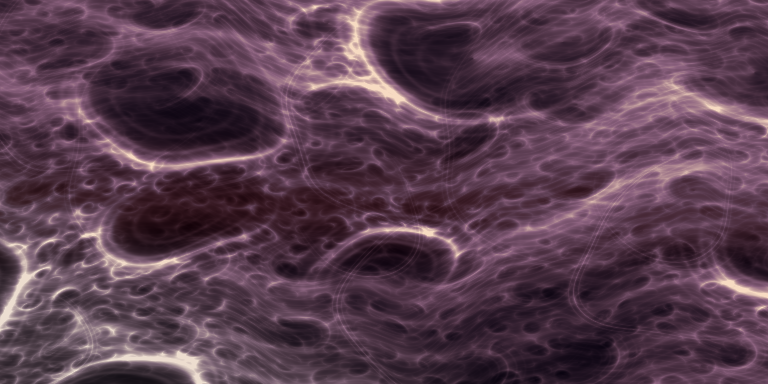
A Shadertoy shader for this background:

```glsl
// Veils of violet filaments torn open by dark hollows with glowing cream rims.
// Cellular hollows are layered at four scales, from wide loops to fine lace,
// over streaks of warped, ridged sines; one tone value then drives the colours.

vec3 hash3(vec2 p) {
    vec3 q = fract(p.xyx * vec3(0.1031, 0.1030, 0.0973));
    q += dot(q, q.yxz + 33.33);
    return fract((q.xxy + q.yzz) * q.zyx);
}

mat2 turn(float angle) {
    float c = cos(angle), s = sin(angle);
    return mat2(c, s, -s, c);
}

float ramp(float from, float to, float x) {
    return clamp((x - from) / (to - from), 0.0, 1.0);
}

// Ridged sines, each octave bent by the ones before it; mean near 0.37.
float filaments(vec2 p) {
    float light = 0.0, freq = 12.0, gain = 0.5;
    for (int i = 0; i < 6; i++) {
        float phase = float(i) * 2.3;
        p += 0.8 / freq * sin(freq * vec2(0.35, 0.2) * p.yx + phase * vec2(1.0, 1.7));
        p = turn(0.13 * sin(phase + 1.0)) * p;
        float ridge = 1.0 - abs(sin(freq * p.y + 1.5 * sin(freq * 0.19 * p.x + phase)));
        light += gain * ridge * ridge;
        freq *= 1.75;
        gain *= 0.75;
    }
    return light;
}

// One tilted, one-sided hollow per cell.
// Returns x: dark interior, y: rim, z: outer halo, w: strands along the rim.
vec4 hollows(vec2 p, float seed, float sharpness) {
    vec4 sum = vec4(0.0);
    for (int y = -1; y <= 1; y++)
    for (int x = -1; x <= 1; x++) {
        vec2 id = floor(p) + vec2(x, y);
        vec3 h = hash3(id + seed * 17.0);
        vec2 q = turn((h.z - 0.5) * 1.5) * (p - id - 0.25 - 0.5 * h.xy);
        q.y = q.y * (1.1 + 0.5 * h.y) + 0.5 * (h.x - 0.5) * q.x * q.x;
        float d = length(q) - 0.22 - 0.24 * fract(h.x * 7.0 + h.z);
        float lightAngle = 6.283 * fract(h.y * 5.0 + h.x);
        vec2 lightDir = vec2(cos(lightAngle), sin(lightAngle));
        float facing = 0.5 + 0.5 * dot(q / (length(q) + 0.001), lightDir);
        float inside = 1.0 - smoothstep(-0.12, 0.03, d);
        float strand = pow(0.5 + 0.5 * sin(78.0 * d + 6.0 * q.x), 5.0);
        sum.x = max(sum.x, inside * mix(0.35, 1.0, facing));
        sum.y += exp(-abs(d) * sharpness) * facing * facing;
        sum.z += exp(-7.0 * max(d, 0.0)) * smoothstep(-0.03, 0.03, d) * facing * facing;
        sum.w += strand * exp(-8.0 * abs(d)) * facing;
    }
    return sum;
}

// Thin wide loops that fade out along one side.
float loops(vec2 p) {
    float light = 0.0;
    for (int i = 0; i < 10; i++) {
        vec3 h = hash3(vec2(i, 41.0));
        vec2 q = turn(h.z * 3.0) * (p - vec2(0.2 * float(i) + 0.1, h.x));
        q.y *= 1.0 + 0.6 * h.y;
        float d = abs(length(q) - 0.14 - 0.26 * h.z);
        float facing = 0.5 + 0.5 * q.x / (length(q) + 0.001);
        float line = exp(-d / 0.0028) + 0.5 * exp(-abs(d - 0.012) / 0.003);
        light += line * facing * facing * (0.4 + 0.6 * h.y);
    }
    return light;
}

// Near black through plum and mauve to warm cream.
vec3 palette(float tone) {
    vec3 c = mix(vec3(0.02, 0.0, 0.05), vec3(0.28, 0.18, 0.25), ramp(0.02, 0.28, tone));
    c = mix(c, vec3(0.55, 0.385, 0.50), ramp(0.28, 0.55, tone));
    c = mix(c, vec3(0.70, 0.55, 0.58), ramp(0.55, 0.70, tone));
    return mix(c, vec3(0.97, 0.86, 0.76), ramp(0.70, 0.97, tone));
}

void mainImage(out vec4 fragColor, in vec2 fragCoord) {
    vec2 p = fragCoord / iResolution.y;
    vec2 w = p + 0.035 * sin(p.yx * vec2(7.0, 5.0) + vec2(0.6, 2.1))
               + 0.010 * sin(p.yx * vec2(23.0, 17.0) + vec2(3.0, 1.2));

    // Hollows from wide loops down to lace
    vec4 wide = hollows(w * vec2(1.3, 1.75), 3.0, 45.0);
    vec4 medium = hollows(w * vec2(3.0, 5.0), 7.0, 26.0);
    vec4 small = hollows(w * vec2(11.0, 15.0), 11.0, 10.0);
    vec4 tiny = hollows(w * vec2(21.0, 28.0), 19.0, 6.5);

    // Broad drifts of veil, thinner towards the lower left
    float haze = 0.5 + 0.25 * sin(2.6 * w.x + 4.0 * w.y + 0.7)
                     + 0.25 * sin(9.0 * w.y - 1.8 * w.x + 2.0 * sin(2.1 * w.x))
                     + 0.3 * (p.y - 0.5);
    float corner = 1.0 - smoothstep(0.15, 0.75, 0.45 * p.x + p.y);
    haze = clamp(haze - 0.25 * corner, 0.0, 1.0);

    // Tone: streaks and lace, cut by hollows, then lit along the rims
    float lace = 0.6 * small.y + 0.4 * tiny.y;
    float tone = 0.08 + 0.22 * haze + 0.42 * filaments(w) * (0.45 + 0.8 * haze);
    tone += lace * (0.22 + 0.9 * min(wide.z, 1.0)) - 0.08 * small.x;
    tone *= (1.0 - 0.72 * wide.x) * (1.0 - 0.45 * medium.x);
    tone += 0.6 * wide.y + 0.2 * medium.y * (0.4 + haze);
    tone += 0.2 * wide.w + 0.06 * medium.w + 0.2 * loops(w);

    // Colour: ashen corner and a rusty glow in the shadows of the middle band
    vec3 color = palette(tone);
    float grey = dot(color, vec3(0.35, 0.45, 0.2));
    color = mix(color, vec3(grey), 0.5 * corner);
    float band = exp(-pow((p.y - 0.47) / 0.13, 2.0));
    color += vec3(0.06, 0.0, -0.025) * band * (1.0 - smoothstep(0.1, 0.4, tone));
    fragColor = vec4(clamp(color, 0.0, 1.0), 1.0);
}
```
